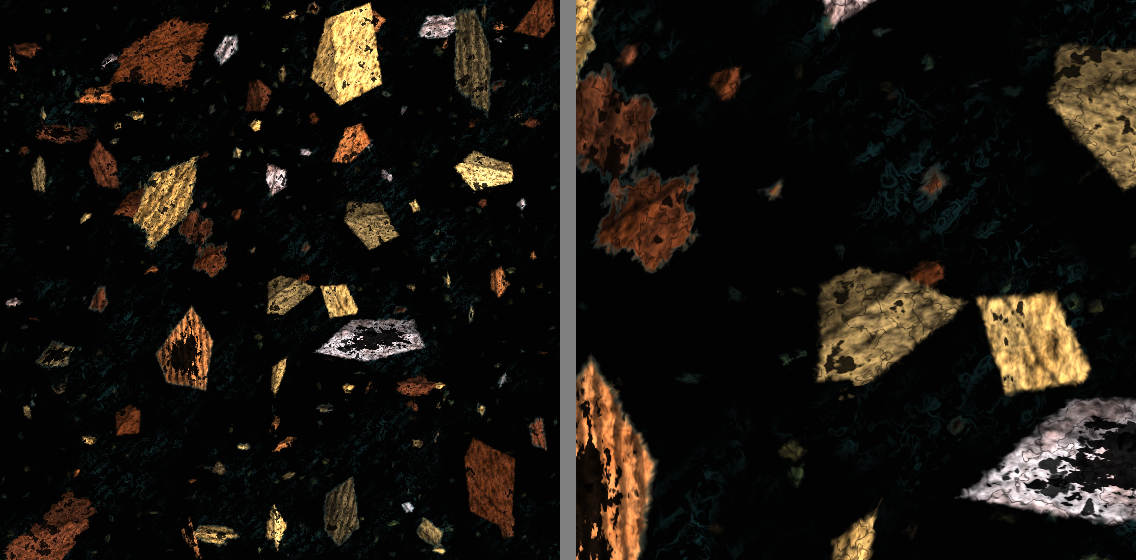
Left: the whole. Right: its middle third, enlarged.
A three.js fragment shader for this texture:

```glsl
// Thin section of rock in polarised light: angular brown and gold crystals in a black matrix.
varying vec2 vUv;

vec2 hash2(vec2 p) {
  vec3 q = fract(p.xyx * vec3(0.1031, 0.1030, 0.0973));
  q += dot(q, q.yzx + 33.33);
  return fract((q.xx + q.yz) * q.zy);
}

// Distance to the nearest scattered point
float cellular(vec2 p) {
  vec2 cell = floor(p);
  float nearest = 2.0;
  for (int y = -1; y <= 1; y++) {
    for (int x = -1; x <= 1; x++) {
      vec2 id = cell + vec2(float(x), float(y));
      nearest = min(nearest, length(id + hash2(id) - p));
    }
  }
  return nearest;
}

// Layered sines, about -1 to 1
float waves(vec2 p) {
  float sum = 0.0, amp = 0.5;
  for (int i = 0; i < 4; i++) {
    sum += amp * sin(p.x + 1.7 * sin(p.y * 0.8)) * cos(p.y + 1.3 * sin(p.x * 0.7));
    p = mat2(1.5, 1.1, -1.1, 1.5) * p + 2.3;
    amp *= 0.7;
  }
  return sum;
}

vec3 mineralColour(float pick, float shift) {
  vec3 darkBrown = mix(vec3(0.38, 0.18, 0.08), vec3(0.45, 0.25, 0.17), shift);
  vec3 rust = mix(vec3(0.80, 0.42, 0.20), vec3(0.70, 0.48, 0.30), shift);
  vec3 olive = mix(vec3(0.42, 0.35, 0.24), vec3(0.58, 0.47, 0.28), shift);
  vec3 gold = mix(vec3(1.00, 0.72, 0.36), vec3(0.98, 0.84, 0.55), shift);
  vec3 pale = mix(vec3(0.80, 0.62, 0.58), vec3(0.95, 0.96, 1.00), shift);
  if (pick < 0.26) return darkBrown;
  if (pick < 0.50) return rust;
  if (pick < 0.70) return olive;
  return pick < 0.93 ? gold : pale;
}

// One crystal as colour and cover; p is measured from its centre
vec4 crystal(vec2 p, vec2 id, float size, float grit, float mottle) {
  vec2 shape = hash2(id + 11.3), look = hash2(id + 27.7);
  vec2 habit = hash2(id + 43.1), flaw = hash2(id + 61.9);
  float halfLength = size * mix(0.7, 1.35, shape.x);
  if (length(p) > 2.4 * halfLength) return vec4(0.0);
  float halfWidth = halfLength * mix(0.34, 0.9, shape.y);
  float angle = 0.85 + (habit.x - 0.5) * 2.2;
  float c = cos(angle), s = sin(angle);
  vec2 along = vec2(c * p.x + s * p.y, c * p.y - s * p.x);
  vec2 q = along / vec2(halfLength, halfWidth);
  float fibres = waves(along * vec2(130.0, 290.0) + 9.0 * shape);

  // Irregular outline cut by five faces, then lightly chipped
  float edge = -2.0;
  for (int i = 0; i < 5; i++) {
    vec2 face = hash2(id + float(i) * 7.1 + 3.7);
    float a = (float(i) + 0.65 * face.x) * 1.2566;
    edge = max(edge, dot(q, vec2(cos(a), sin(a))) - mix(0.55, 0.98, face.y));
  }
  float chips = mix(0.001, 0.008, flaw.x * flaw.x);
  float dist = edge * halfWidth + chips * (mottle + 0.7 * fibres) + 0.002 * (grit - 0.45);
  float cover = 1.0 - smoothstep(-0.0024, 0.0018, dist);

  // Speckle, cleavage stripes, a split into two tones and dark cracks
  float tone = mix(0.85, 1.15, look.y);
  tone *= clamp(1.0 + 0.6 * fibres + 0.25 * mottle - 0.5 * (grit - 0.45), 0.2, 1.5);
  float stripes = sin(along.y * mix(300.0, 560.0, flaw.y) + 1.5 * mottle + fibres);
  tone *= 1.0 - 0.5 * smoothstep(0.55, 0.95, habit.y) * smoothstep(-0.3, 0.9, stripes);
  float split = q.y + (flaw.x - 0.5) * 1.6 * q.x - 0.2 + 0.12 * mottle;
  tone *= 1.0 - 0.4 * step(0.4, flaw.y) * smoothstep(-0.05, 0.05, split);
  tone *= 1.0 - 0.45 * exp(-pow(split * halfWidth / 0.0022, 2.0));
  tone *= 1.0 - 0.5 * exp(-pow((mottle - fibres * 0.3 + 0.2) / 0.06, 2.0)) * step(0.3, flaw.x);

  // Corroded patches, and rarely a hollow core
  float pits = smoothstep(0.35, 0.6, mottle + 0.4 * fibres + 0.3 * (flaw.x - 0.5));
  float core = step(0.95, flaw.y) * smoothstep(-0.3, -0.38, edge + 0.3 * fibres);
  tone *= (1.0 - 0.85 * pits) * (1.0 - 0.9 * core);

  vec3 colour = mineralColour(look.x, fract(look.y * 7.0) * 0.6 + 0.2 + 0.4 * mottle) * tone;
  float rim = smoothstep(-0.004, 0.0, dist) * step(0.6, habit.y);
  colour = mix(colour, vec3(0.20, 0.38, 0.38), 0.5 * rim);
  return vec4(colour, cover);
}

// Lays one size class of crystals over the base
vec3 scatter(vec3 base, vec2 p, float cells, float share, float size, float grit, float mottle) {
  vec2 cell = floor(p * cells);
  for (int y = -1; y <= 1; y++) {
    for (int x = -1; x <= 1; x++) {
      vec2 id = cell + vec2(float(x), float(y));
      vec2 key = id + cells * 5.3;
      if (hash2(key + 91.7).x > share) continue;
      vec2 centre = (id + 0.15 + 0.7 * hash2(key)) / cells;
      vec4 grain = crystal(p - centre, key, size, grit, mottle);
      base = mix(base, grain.rgb, grain.a);
    }
  }
  return base;
}

void main() {
  vec2 p = vUv;
  float mottle = waves(p * 75.0 + 4.0);
  float grit = cellular(p * 150.0 + 1.5 * mottle);

  // Black matrix with broken teal flecks and tiny glints
  float haze = smoothstep(-0.1, 0.7, waves(p * 14.0));
  float flecks = smoothstep(0.0, 0.8, waves(p * 170.0 + 3.0 * mottle));
  vec3 colour = vec3(0.007, 0.009, 0.009) + vec3(0.06, 0.15, 0.16) * haze * flecks;
  vec3 glints = scatter(vec3(0.0), p, 38.0, 0.28, 0.0042, grit, mottle);
  colour += glints * vec3(0.34, 0.52, 0.50);

  // Crystals from small to large
  colour = scatter(colour, p, 17.0, 0.24, 0.010, grit, mottle);
  colour = scatter(colour, p, 7.0, 0.56, 0.034, grit, mottle);
  colour = scatter(colour, p, 4.0, 0.70, 0.077, grit, mottle);
  gl_FragColor = vec4(clamp(colour, 0.0, 1.0), 1.0);
}
```
